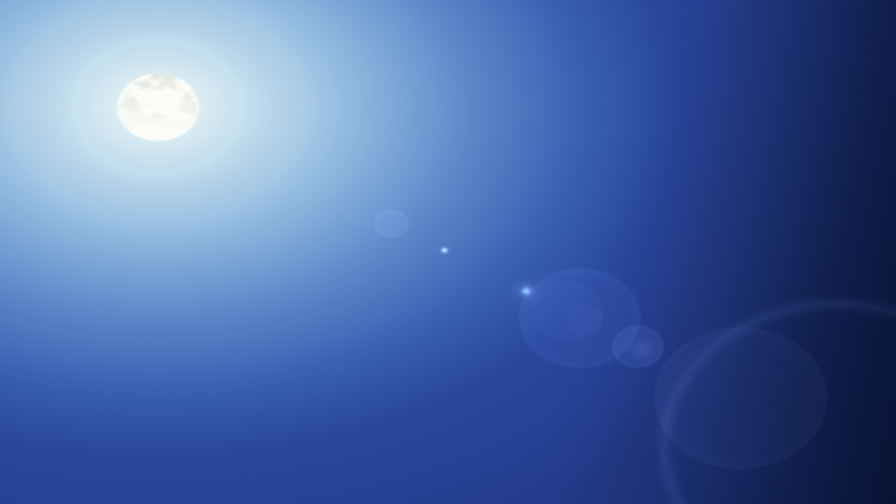
Give the GLSL for this background, as a WebGL 1 fragment shader.

```glsl
precision highp float;
// A pale moon glows in a blue sky that fades to navy at the lower right.
// An elliptical colour ramp paints the glow; faint lens ghosts are strung
// along the axis that runs from the moon through the canvas centre.

uniform vec2 u_resolution;

#define STRETCH 1.46
#define MOON_UV vec2(0.1765, 0.787)
#define MOON_RADIUS 0.067
#define GLOW_SQUASH 1.23
#define GHOST_TINT vec3(0.52, 0.56, 0.72)
#define NIGHT vec3(0.03, 0.075, 0.20)

float hash(vec2 p) {
  return fract(sin(dot(p, vec2(127.1, 311.7))) * 43758.55);
}

float noise(vec2 p) {
  vec2 i = floor(p), f = fract(p);
  f = f * f * (3.0 - 2.0 * f);
  return mix(mix(hash(i), hash(i + vec2(1.0, 0.0)), f.x),
             mix(hash(i + vec2(0.0, 1.0)), hash(i + 1.0), f.x), f.y);
}

float fbm(vec2 p) {
  float sum = 0.0, amp = 0.5;
  for (int i = 0; i < 4; i++) {
    sum += amp * noise(p);
    p = p * 2.1 + 3.7;
    amp *= 0.5;
  }
  return sum;
}

// Linear progress from a to b
float ramp(float a, float b, float x) {
  return clamp((x - a) / (b - a), 0.0, 1.0);
}

// Sky colour by distance from the moon
vec3 skyRamp(float d) {
  vec3 c = mix(vec3(0.89, 0.95, 0.96), vec3(0.73, 0.845, 0.92), ramp(0.03, 0.12, d));
  c = mix(c, vec3(0.56, 0.72, 0.87), ramp(0.12, 0.22, d));
  c = mix(c, vec3(0.36, 0.53, 0.79), ramp(0.22, 0.35, d));
  c = mix(c, vec3(0.22, 0.37, 0.69), ramp(0.35, 0.48, d));
  c = mix(c, vec3(0.165, 0.28, 0.62), ramp(0.48, 0.58, d));
  return mix(c, vec3(0.135, 0.23, 0.54), ramp(0.58, 0.80, d));
}

// Translucent disc with a slightly brighter rim
float ghost(vec2 p, float radius, float strength) {
  float d = length(p) - radius;
  float aa = 1.5 / u_resolution.y;
  float disc = 1.0 - smoothstep(-aa, aa, d);
  return strength * disc * (0.8 + 0.4 * smoothstep(-0.25 * radius, 0.0, d));
}

// Soft point of light
float spark(vec2 p, float size) {
  return exp(-dot(p, p) / (size * size));
}

// Soft circular band
float band(vec2 p, float radius, float width) {
  float d = (length(p) - radius) / width;
  return exp(-d * d);
}

void main() {
  vec2 uv = gl_FragCoord.xy / u_resolution;
  vec2 scale = vec2(STRETCH, 1.0);
  vec2 p = (uv - 0.5) * scale;
  vec2 moon = (MOON_UV - 0.5) * scale;
  vec2 axis = -moon;
  vec2 m = p - moon;

  // Sky glow and darkness toward the right
  vec3 col = skyRamp(length(m * vec2(1.0, GLOW_SQUASH)) / STRETCH);
  float shade = smoothstep(0.70, 1.17, uv.x + 0.12 * (1.0 - uv.y));
  col = mix(col, NIGHT, shade);

  // Thin halos around the moon
  col += 0.012 * band(m, 0.135, 0.008) + 0.006 * band(m, 0.235, 0.02);

  // Moon with pale mottling
  float aa = 1.5 / u_resolution.y;
  float disc = 1.0 - smoothstep(-aa, aa, length(m) - MOON_RADIUS);
  float mottle = smoothstep(0.4, 0.75, fbm(m * 45.0 + 8.0));
  float mottleArea = smoothstep(-0.06, 0.05, m.y);
  vec3 moonColor = vec3(0.98, 0.99, 0.97) - 0.10 * mottle * mottleArea;
  col = mix(col, moonColor, disc * (0.9 + 0.1 * smoothstep(-0.07, -0.03, m.x)));

  // Lens ghosts along the axis
  float g = ghost(p + 0.195 * axis, 0.028, 0.055);
  g += ghost(p - 0.455 * axis, 0.099, 0.050);
  g += ghost(p - 0.410 * axis, 0.058, 0.022);
  g += ghost(p - 0.470 * axis, 0.030, 0.028);
  g += ghost(p - 0.655 * axis, 0.042, 0.080);
  g += ghost(p - 1.010 * axis, 0.141, 0.040);
  g += 0.10 * spark(p - 0.670 * axis, 0.018);
  g += 0.075 * band(p - 1.345 * axis, 0.283, 0.012);
  col += GHOST_TINT * g;

  // Small sparks
  col += vec3(0.40, 0.45, 0.42) * spark(p + 0.012 * axis, 0.005);
  col += vec3(0.30, 0.36, 0.34) * spark(p - 0.270 * axis, 0.007);
  col += 0.08 * spark(p - 0.270 * axis, 0.018);

  // Fine grain hides banding
  col += (hash(gl_FragCoord.xy) - 0.5) / 255.0;
  gl_FragColor = vec4(col, 1.0);
}
```
